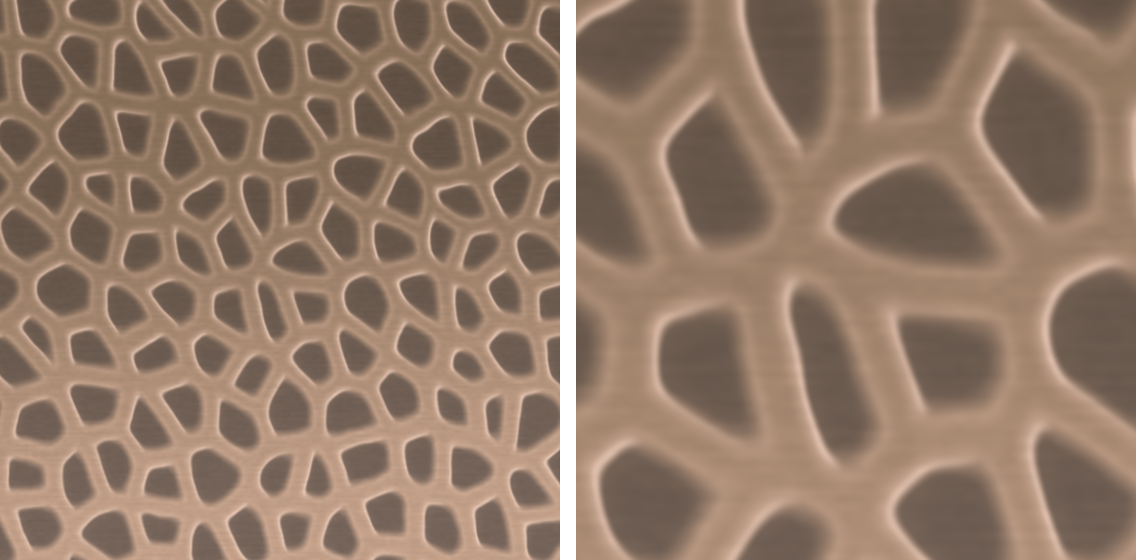
Left: the whole. Right: its middle third, enlarged.
Write a three.js fragment shader that draws this texture.

```glsl
// Embossed honeycomb skin: dark pits between broad tan ridges, lit from the left.
// Staggered cellular noise gives a rounded wall distance and a wall direction,
// which drive soft slopes, thin bright rims and a fine horizontal grain.

#define CELLS vec2(11.0, 9.8)   // cells across and up
#define SHEAR 0.17              // lean of the cells to the upper left
#define JITTER 0.68             // irregularity of the cell centres
#define ROUNDING 17.0           // higher gives sharper pit corners
#define WALL_MIN 0.105          // thinnest half ridge, in cells
#define WALL_VARY 0.06          // extra half ridge, varies by cell
#define RIM_WIDTH 0.027         // thickness of the bright rim
#define RIM_GAIN 0.85           // strength of the bright rim
#define GRAIN 0.035             // strength of the surface streaks
#define LIGHT_DIR vec2(-0.95, 0.31)

varying vec2 vUv;

vec2 hash2(vec2 p) {
  vec3 h = fract(vec3(p.xyx) * vec3(0.1031, 0.1030, 0.0973));
  h += dot(h, h.yzx + 33.33);
  return fract((h.xx + h.yz) * h.zy);
}

float valueNoise(vec2 p) {
  vec2 i = floor(p);
  vec2 f = fract(p);
  f = f * f * (3.0 - 2.0 * f);
  float low = mix(hash2(i).x, hash2(i + vec2(1.0, 0.0)).x, f.x);
  float high = mix(hash2(i + vec2(0.0, 1.0)).x, hash2(i + 1.0).x, f.x);
  return mix(low, high, f.y);
}

// Centre of a grid cell; odd rows shift by half a cell.
vec2 cellCentre(vec2 id) {
  float stagger = 0.5 * mod(id.y, 2.0);
  return id + vec2(stagger, 0.0) + 0.5 + JITTER * (hash2(id + 17.0) - 0.5);
}

// Returns rounded wall distance, outward wall direction and a cell random.
vec4 cellWalls(vec2 p) {
  vec2 base = floor(p);
  vec2 nearest = vec2(0.0);
  vec2 nearestId = base;
  float best = 100.0;
  for (int j = -2; j <= 2; j++) {
    for (int i = -2; i <= 2; i++) {
      vec2 id = base + vec2(float(i), float(j));
      vec2 r = cellCentre(id) - p;
      float d = dot(r, r);
      if (d < best) {
        best = d;
        nearest = r;
        nearestId = id;
      }
    }
  }
  float total = 0.0;
  vec2 outward = vec2(0.0);
  for (int j = -2; j <= 2; j++) {
    for (int i = -2; i <= 2; i++) {
      vec2 r = cellCentre(base + vec2(float(i), float(j))) - p;
      vec2 across = r - nearest;
      if (dot(across, across) > 0.0001) {
        vec2 dir = normalize(across);
        float weight = exp(-ROUNDING * dot(0.5 * (r + nearest), dir));
        total += weight;
        outward += weight * dir;
      }
    }
  }
  return vec4(-log(total) / ROUNDING, outward / total, hash2(nearestId + 71.0).x);
}

float bell(float x, float width) {
  return exp(-x * x / (width * width));
}

void main() {
  // Sheared, gently warped cell space
  vec2 p = vUv * CELLS + 20.0;
  p.x += SHEAR * p.y;
  p += 0.10 * sin(p.yx * vec2(1.3, 1.1) + vec2(0.4, 2.0));
  p += 0.035 * (vec2(valueNoise(p * 4.0), valueNoise(p * 4.0 + 40.0)) - 0.5);

  vec4 wall = cellWalls(p);
  float edge = wall.x - WALL_MIN - WALL_VARY * wall.w;
  float side = dot(wall.yz, LIGHT_DIR);
  float lit = smoothstep(-0.1, 0.8, side);

  // Overall light: pale at the bottom, dim at the upper left
  float dim = smoothstep(0.0, 0.85, vUv.y - 0.08 * (vUv.x - 0.5));
  vec3 ridge = mix(vec3(0.76, 0.62, 0.53), vec3(0.53, 0.435, 0.345), dim);
  vec3 pitFloor = mix(vec3(0.465, 0.395, 0.355), vec3(0.385, 0.32, 0.27), dim);
  vec3 glowColor = mix(vec3(0.82, 0.69, 0.60), vec3(0.73, 0.60, 0.52), dim);
  vec3 rimColor = vec3(0.93, 0.81, 0.74);

  // Ridge with a pale shoulder, then the slope into the pit
  float glow = bell(edge + 0.025, 0.055) * mix(0.35, 0.65, lit);
  vec3 color = mix(ridge, glowColor, glow);
  float slope = mix(0.10, 0.045, lit);
  float pit = smoothstep(-0.4 * slope, 1.3 * slope, edge);
  vec3 depth = pitFloor * mix(1.05, 0.98, smoothstep(0.0, 0.2, edge));
  color = mix(color, depth, pit);

  // Thin rim on the lit side, broken up along its length
  float breakup = mix(0.55, 1.0, valueNoise(p * 2.3 + 9.0));
  float rim = bell(edge, RIM_WIDTH) * lit * breakup;
  color = mix(color, rimColor, RIM_GAIN * rim * mix(0.75, 1.0, vUv.x));

  // Horizontal streaks and fine mottling
  float streak = valueNoise(vUv * vec2(28.0, 230.0)) - 0.5;
  float mottle = valueNoise(vUv * vec2(130.0, 170.0) + 60.0) - 0.5;
  color *= 1.0 + GRAIN * (1.2 * streak + mottle);

  gl_FragColor = vec4(color, 1.0);
}
```
